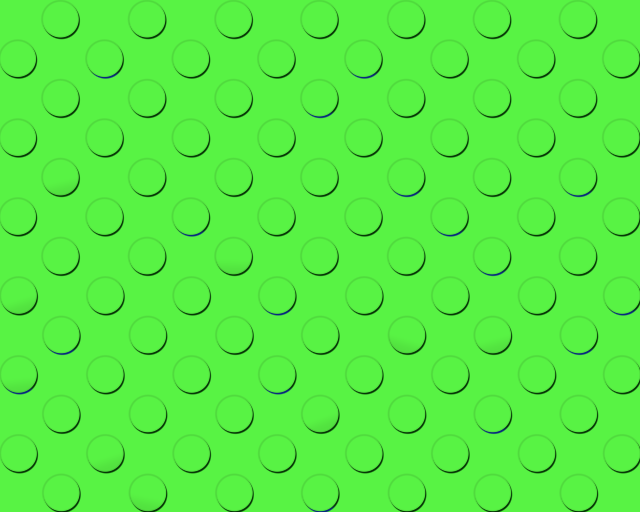
Reproduce this pattern procedurally as a Shadertoy shader.

```glsl
const vec3 SHEET_COLOR = vec3(0.347, 0.953, 0.267);
const vec3 SHADOW_COLOR = vec3(0.02, 0.21, 0.02);
const vec3 FRINGE_COLOR = vec3(0.03, 0.16, 0.50);

// Lengths are fractions of the canvas height
const vec2 PITCH = vec2(0.1684, 0.0771);
const vec2 FIRST_CENTER = vec2(0.1222, 0.0358);
const float STUD_RADIUS = 0.0358;
const vec2 SHADOW_SHIFT = vec2(0.0020, -0.0031);
const float SHADOW_BLUR = 0.0017;
const float RIM_WIDTH = 0.0016;
const float RIM_STRENGTH = 0.10;
const float COLUMN_JITTER = 0.0030;
const float SEAM_ROW = 5.5;
const float SEAM_SHIFT = 0.0016;
const float SMUDGE_SHARE = 0.16;
const float SMUDGE_STRENGTH = 0.07;
const float FRINGE_SHARE = 0.16;

float hash(vec2 p) {
    return fract(sin(dot(p, vec2(127.1, 311.7))) * 43758.5453);
}

// Draws the nearest stud of one staggered row over the given colour
vec3 drawStud(vec3 color, vec2 uv, float row, float pixel) {
    float stagger = 0.5 * mod(row, 2.0);
    float rowStart = FIRST_CENTER.x - SEAM_SHIFT * step(SEAM_ROW, row);
    float column = floor((uv.x - rowStart) / PITCH.x + stagger + 0.5);
    vec2 id = vec2(column, row);

    vec2 center = vec2(rowStart + (column - stagger) * PITCH.x,
                       FIRST_CENTER.y + row * PITCH.y);
    center.x += (hash(vec2(column, 2.0 * stagger)) - 0.5) * COLUMN_JITTER;

    vec2 p = uv - center + 0.5 * SHADOW_SHIFT;
    float studDist = length(p) - STUD_RADIUS;
    float shadowDist = length(p - SHADOW_SHIFT) - STUD_RADIUS;
    float outside = smoothstep(-0.6 * pixel, 0.6 * pixel, studDist);

    // Faint smudge on the lower part of some studs
    float smudge = step(1.0 - SMUDGE_SHARE, hash(id + 17.0));
    float tilt = (hash(id + 5.0) - 0.5) * 0.8;
    float low = smoothstep(0.1, 0.9, (tilt * p.x - p.y) / STUD_RADIUS);
    color *= 1.0 - SMUDGE_STRENGTH * smudge * low * (1.0 - outside);

    // Thin rim all the way round
    float rim = 1.0 - smoothstep(0.0, RIM_WIDTH + pixel, abs(studDist));
    color *= 1.0 - RIM_STRENGTH * rim;

    // Crescent shadow, with a blue edge under some studs
    float blur = max(SHADOW_BLUR, 0.6 * pixel);
    float shadow = outside * (1.0 - smoothstep(-blur, blur, shadowDist));
    float fringe = step(1.0 - FRINGE_SHARE, hash(id + 41.0));
    fringe *= smoothstep(0.65, 0.95, -p.y / STUD_RADIUS);
    return mix(color, mix(SHADOW_COLOR, FRINGE_COLOR, fringe), shadow);
}

void mainImage(out vec4 fragColor, in vec2 fragCoord) {
    vec2 uv = fragCoord / iResolution.y;
    float pixel = 1.0 / iResolution.y;
    float lowerRow = floor((uv.y - FIRST_CENTER.y) / PITCH.y);

    vec3 color = SHEET_COLOR;
    for (int i = 0; i < 2; i++) {
        color = drawStud(color, uv, lowerRow + float(i), pixel);
    }
    fragColor = vec4(color, 1.0);
}
```
